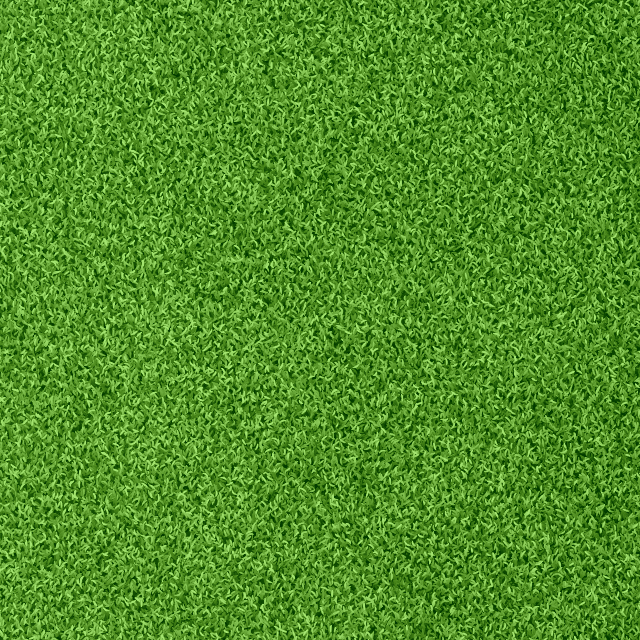
Reproduce this texture procedurally as a WebGL 1 fragment shader.

```glsl
precision highp float;
// Dense mown lawn seen from above: short curved blades layered from shade to light.
uniform vec2 u_resolution;

// Colours from deep shade to sunlit tips
const vec3 SHADE_GREEN = vec3(0.05, 0.28, 0.00);
const vec3 LEAF_GREEN  = vec3(0.27, 0.51, 0.09);
const vec3 TIP_GREEN   = vec3(0.58, 0.83, 0.38);
const float LEAF_TONE  = 0.4;

// Blade shape, in canvas units
const int   LAYERS      = 8;
const float CELLS       = 100.0;
const float HALF_LENGTH = 0.0068;
const float HALF_WIDTH  = 0.0015;
const float LEAN        = 1.25;   // largest tilt from upright, radians
const float BEND        = 0.8;

// Lighting
const float SOIL_TONE   = 0.02;
const float LOW_TONE    = 0.06;
const float HIGH_TONE   = 0.78;
const float BLADE_VARY  = 0.80;
const float LENGTH_VARY = 0.10;
const float PATCH_VARY  = 0.035;
const float SIDE_FALL   = 0.10;   // darkening from left to right

vec4 hash4(vec3 cell) {
  vec4 h = fract(cell.xyzx * vec4(0.1031, 0.1030, 0.0973, 0.1099));
  h += dot(h, h.wzxy + 33.33);
  return fract((h.xxyz + h.yzzw) * h.zywx);
}

// Layered sines for broad, soft patches of lighter and darker turf
float turfPatches(vec2 p) {
  float sum = 0.0;
  float amplitude = 0.6;
  for (int i = 0; i < 4; i++) {
    p = mat2(0.8, 0.6, -0.6, 0.8) * p + 1.7;
    sum += amplitude * sin(p.x + 1.3 * sin(p.y)) * cos(p.y + 0.7 * sin(p.x));
    p *= 1.9;
    amplitude *= 0.75;
  }
  return sum;
}

// Returns coverage in x and position along the blade (-1 to 1) in y
vec2 grassBlade(vec2 offset, vec4 rnd, float pixel) {
  float angle = LEAN * (2.0 * rnd.z - 1.0);
  float c = cos(angle);
  float s = sin(angle);
  vec2 q = vec2(c * offset.x + s * offset.y, c * offset.y - s * offset.x);
  float halfLength = HALF_LENGTH * mix(0.7, 1.0, rnd.w);
  float along = q.y / halfLength;
  float curl = BEND * (fract(rnd.w * 17.0) - 0.5);
  q.x += curl * halfLength * (along * along - 0.33);
  float width = HALF_WIDTH * (1.0 - 0.6 * along * along);
  float side = 1.0 - smoothstep(width - 0.6 * pixel, width + 0.6 * pixel, abs(q.x));
  float ends = 1.0 - smoothstep(halfLength - pixel, halfLength, abs(q.y));
  return vec2(side * ends, clamp(along, -1.0, 1.0));
}

vec3 grassColor(float tone) {
  tone = clamp(tone, -0.08, 1.12);
  vec3 low = mix(SHADE_GREEN, LEAF_GREEN, tone / LEAF_TONE);
  vec3 high = mix(LEAF_GREEN, TIP_GREEN, (tone - LEAF_TONE) / (1.0 - LEAF_TONE));
  return tone < LEAF_TONE ? low : high;
}

void main() {
  float pixel = 1.0 / min(u_resolution.x, u_resolution.y);
  vec2 p = gl_FragCoord.xy * pixel;
  float tone = SOIL_TONE;

  // Scatter one blade per cell in each layer, painting upward
  for (int layer = 0; layer < LAYERS; layer++) {
    float level = float(layer);
    float depth = level / float(LAYERS - 1);
    vec2 grid = p * CELLS + level * vec2(7.37, 3.61) + 20.0;
    vec2 home = floor(grid);
    for (int j = -1; j <= 1; j++) {
      for (int i = -1; i <= 1; i++) {
        vec2 cell = home + vec2(float(i), float(j));
        vec4 rnd = hash4(vec3(cell, level * 11.0 + 5.0));
        vec2 blade = grassBlade((grid - cell - rnd.xy) / CELLS, rnd, pixel);
        float vary = fract(rnd.x * 31.0 + rnd.z * 13.0) - 0.5;
        float bladeTone = mix(LOW_TONE, HIGH_TONE, depth)
                        + BLADE_VARY * vary + LENGTH_VARY * blade.y;
        tone = mix(tone, bladeTone, blade.x);
      }
    }
  }

  // Broad light across the lawn
  vec2 uv = gl_FragCoord.xy / u_resolution;
  tone += PATCH_VARY * turfPatches(p * 9.0) + SIDE_FALL * (0.5 - uv.x);
  gl_FragColor = vec4(clamp(grassColor(tone), 0.0, 1.0), 1.0);
}
```
